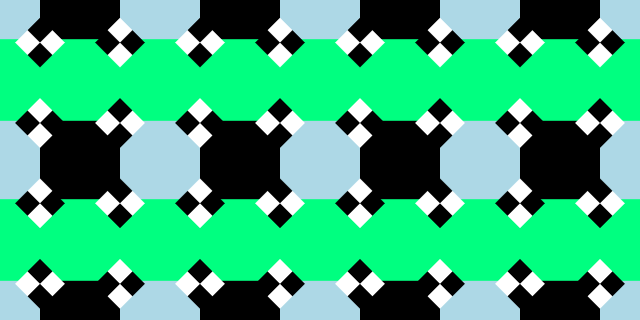
Write a Shadertoy shader that draws this pattern.

```glsl
// Green bands and black squares on pale blue, with a checkered diamond at every corner

// Antialiased coverage of the region where the distance is negative
float cover(float dist, float pixel) {
    return clamp(0.5 - dist / pixel, 0.0, 1.0);
}

void mainImage(out vec4 fragColor, in vec2 fragCoord) {
    // Four units span the canvas height, one per diamond row
    float pixel = 4.0 / iResolution.y;
    vec2 p = fragCoord * pixel;

    // Black squares on pale blue, then horizontal green bands
    vec2 fromMiddle = abs(mod(p, 2.0) - 1.0);
    vec3 color = mix(vec3(0.678, 0.847, 0.902), vec3(0.0), cover(fromMiddle.x - 0.5, pixel));
    color = mix(color, vec3(0.0, 1.0, 0.5), cover(fromMiddle.y - 0.51, pixel));

    // Diamond lattice, its rows set slightly off the band edges
    vec2 spacing = vec2(1.0, 1.005);
    vec2 origin = vec2(0.5, 0.453);
    vec2 cell = floor((p - origin) / spacing + 0.5);
    vec2 q = abs(p - origin - cell * spacing);

    // White side quarters or white upright quarters, swapped by column and row pair
    float swapped = mod(cell.x + floor((cell.y + 1.0) / 2.0), 2.0);
    float split = (q.y - q.x) * (1.0 - 2.0 * swapped) * 0.7071;
    float diamond = (q.x + q.y - 0.311) * 0.7071;
    color = mix(color, vec3(cover(split, pixel)), cover(diamond, pixel));

    fragColor = vec4(color, 1.0);
}
```
